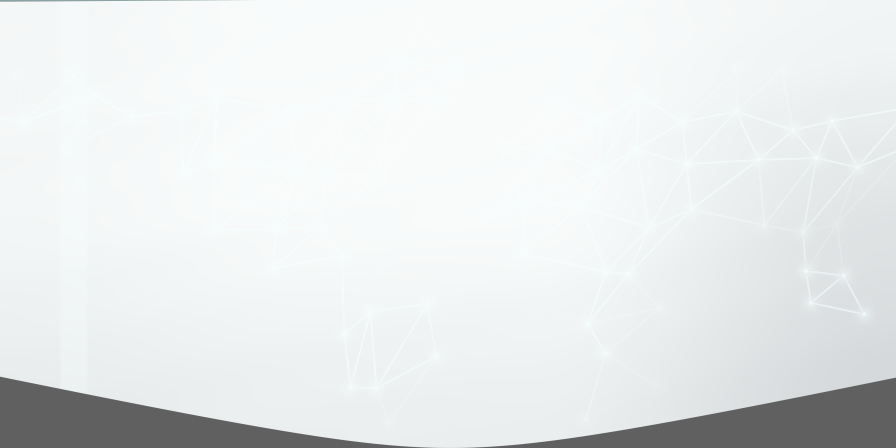
Write a WebGL 2 fragment shader that draws this background.

```glsl
#version 300 es
precision highp float;

uniform vec2 u_resolution;
out vec4 outColor;

const vec3 PAPER = vec3(0.975, 0.986, 0.984);
const vec3 SHADE = vec3(0.80, 0.815, 0.825);
const vec3 GLOW = vec3(0.965, 0.998, 1.0);
const vec3 FOOTER = vec3(0.376);
const vec3 TEAL = vec3(0.55, 0.64, 0.64);
const float CELL = 0.115;

vec2 hash2(vec2 p) {
    vec2 q = vec2(dot(p, vec2(127.1, 311.7)), dot(p, vec2(269.5, 183.3)));
    return fract(sin(q) * 43758.55);
}

// Soft elliptical patch: one inside, zero outside
float patchMask(vec2 p, vec2 center, vec2 radius) {
    return 1.0 - smoothstep(0.85, 1.1, length((p - center) / radius));
}

// Regions that carry the network
float landMask(vec2 p) {
    float west = max(patchMask(p, vec2(0.13, 0.75), vec2(0.22, 0.09)),
                     patchMask(p, vec2(0.58, 0.65), vec2(0.27, 0.20)));
    west = max(west, patchMask(p, vec2(0.66, 0.46), vec2(0.12, 0.10)));
    west = max(west, patchMask(p, vec2(0.96, 0.83), vec2(0.13, 0.11)));
    west = max(west, patchMask(p, vec2(0.84, 0.23), vec2(0.15, 0.18)));
    float east = max(patchMask(p, vec2(1.66, 0.67), vec2(0.52, 0.18)),
                     patchMask(p, vec2(1.27, 0.46), vec2(0.20, 0.14)));
    east = max(east, patchMask(p, vec2(1.36, 0.24), vec2(0.12, 0.20)));
    east = max(east, patchMask(p, vec2(1.85, 0.37), vec2(0.15, 0.13)));
    return max(west, east);
}

vec2 nodeAt(vec2 cell) {
    return (cell + 0.14 + 0.72 * hash2(cell)) * CELL;
}

float segmentDistance(vec2 p, vec2 a, vec2 b) {
    vec2 ab = b - a;
    float t = clamp(dot(p - a, ab) / dot(ab, ab), 0.0, 1.0);
    return length(p - a - ab * t);
}

float link(vec2 p, vec2 a, vec2 b, float pixel) {
    float line = 1.0 - smoothstep(0.0007, 0.0012 + pixel, segmentDistance(p, a, b));
    return line * landMask(b);
}

// x: linking lines, y: glowing nodes
vec2 network(vec2 p, float pixel) {
    vec2 home = floor(p / CELL);
    vec2 light = vec2(0.0);
    for (int j = -1; j <= 1; j++) {
        for (int i = -1; i <= 1; i++) {
            vec2 cell = home + vec2(i, j);
            vec2 node = nodeAt(cell);
            float land = landMask(node);
            float d = length(p - node);
            float halo = 0.55 * exp(-d * d / 0.0003);
            float core = 1.0 - smoothstep(0.003, 0.006 + pixel, d);
            light.y = max(light.y, land * max(halo, core));

            // Edges to the right, above and along one diagonal
            float lines = max(link(p, node, nodeAt(cell + vec2(1, 0)), pixel),
                              link(p, node, nodeAt(cell + vec2(0, 1)), pixel));
            lines = max(lines, link(p, node, nodeAt(cell + vec2(1, 1)), pixel));
            light.x = max(light.x, land * lines);
        }
    }
    return light;
}

// Paper darkening toward the lower right and the bottom
float shadeAmount(vec2 p) {
    float right = smoothstep(1.2, 2.0, p.x) * mix(0.55, 0.15, smoothstep(0.45, 1.0, p.y));
    float bottom = 0.30 * (1.0 - smoothstep(0.0, 0.6, p.y));
    float left = 0.10 * (1.0 - smoothstep(0.0, 0.7, p.x));
    float streaks = 0.008 * (sin(p.y * 42.0 - p.x * 10.0) + sin(p.y * 23.0 - p.x * 5.0));
    return clamp(right + bottom + left + streaks, 0.0, 1.0);
}

// Hyperbolic upper edge of the footer
float footerHeight(float x) {
    float dx = x - 1.005;
    return sqrt(0.004 + 0.045 * dx * dx) - 0.0632;
}

void main() {
    vec2 p = gl_FragCoord.xy / u_resolution.y;
    p.x *= 2.0 * u_resolution.y / u_resolution.x;
    float pixel = 1.0 / u_resolution.y;

    vec3 color = mix(PAPER, SHADE, shadeAmount(p));

    // Pale vertical band
    float band = smoothstep(0.13, 0.14, p.x) * (1.0 - smoothstep(0.19, 0.20, p.x));
    color = mix(color, GLOW, 0.25 * band);

    vec2 light = network(p, pixel);
    color = mix(color, GLOW, max(0.55 * light.x, 0.75 * light.y));

    // Thin wedge along the top edge
    float wedge = 0.004 * max(0.0, 1.0 - p.x / 0.58);
    color = mix(color, TEAL, clamp((p.y - 1.0 + wedge) / pixel + 0.5, 0.0, 1.0) * step(p.x, 0.58));

    float footer = smoothstep(-0.7, 0.7, (footerHeight(p.x) - p.y) / pixel);
    outColor = vec4(mix(color, FOOTER, footer), 1.0);
}
```
